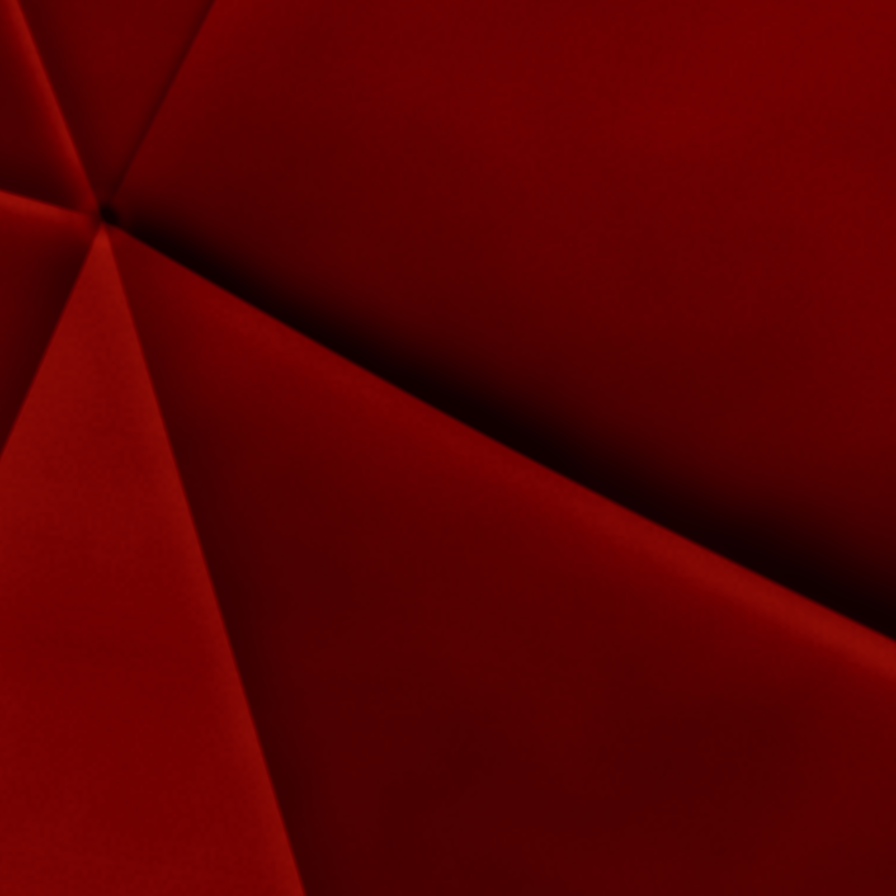
Write a WebGL 1 fragment shader that draws this texture.

```glsl
precision highp float;
// Deep red velvet gathered at a knot, with soft folds radiating outward.

uniform vec2 u_resolution;

const vec2 KNOT = vec2(0.115, 0.755);

// Signed distance to a crease through the knot, positive counterclockwise.
float creaseSide(vec2 p, vec2 target) {
  vec2 dir = normalize(target - KNOT);
  return dir.x * p.y - dir.y * p.x;
}

float bell(float d, float width) {
  float k = d / width;
  return exp(-k * k);
}

// Wedge of cloth between two creases; each edge is (gain, width).
// Returns weighted tone and weight.
vec2 panel(float dStart, float dEnd, float base, vec2 startEdge, vec2 endEdge) {
  float weight = smoothstep(-0.004, 0.004, min(dStart, dEnd));
  float tone = base + startEdge.x * bell(dStart, startEdge.y)
                    + endEdge.x * bell(dEnd, endEdge.y);
  return vec2(tone, 1.0) * weight;
}

float hash(vec2 cell) {
  return fract(sin(dot(cell, vec2(41.3, 289.1))) * 4375.5);
}

// Smoothly blended random cells for the pile of the fabric.
float grain(vec2 p) {
  vec2 cell = floor(p);
  vec2 f = fract(p);
  f = f * f * (3.0 - 2.0 * f);
  float low = mix(hash(cell), hash(cell + vec2(1.0, 0.0)), f.x);
  float high = mix(hash(cell + vec2(0.0, 1.0)), hash(cell + 1.0), f.x);
  return mix(low, high, f.y) - 0.5;
}

// Layered, domain-warped sines for brushed patches.
float brushed(vec2 p) {
  float sum = 0.0;
  float amp = 0.5;
  for (int i = 0; i < 4; i++) {
    p += 0.35 * sin(p.yx * 1.3 + vec2(1.7, 0.4));
    sum += amp * sin(p.x + 0.6) * sin(p.y * 1.2 + 1.1);
    p = mat2(1.5, 0.9, -0.9, 1.5) * p;
    amp *= 0.6;
  }
  return sum;
}

vec3 velvet(float tone) {
  float sheen = max(tone - 0.45, 0.0);
  return vec3(tone, 0.4 * sheen, 0.004 + 0.14 * sheen);
}

void main() {
  vec2 uv = gl_FragCoord.xy / u_resolution;
  vec2 p = uv - KNOT;
  float r = length(p);

  // Creases, in counterclockwise order from the long diagonal fold.
  float sag = 0.012 * sin(3.14159 * clamp(r, 0.0, 1.0));
  float longFold = creaseSide(p, vec2(1.0, 0.284)) + sag;
  float upperRight = creaseSide(p, vec2(0.24, 1.0));
  float upperLeft = creaseSide(p, vec2(0.02, 1.0));
  float leftFold = creaseSide(p, vec2(0.0, 0.788));
  float lowerLeft = creaseSide(p, vec2(0.0, 0.49));
  float lowerFold = creaseSide(p, vec2(0.341, 0.0));

  // Broad tones of the wedges
  float openBase = 0.30 + 0.13 * smoothstep(0.04, 0.42, longFold);
  float shadowWidth = 0.035 + 0.05 * r;
  vec2 cloth = panel(longFold, -upperRight, openBase,
                     vec2(-0.23, shadowWidth), vec2(0.06, 0.05));
  cloth += panel(upperRight, -upperLeft, 0.36, vec2(-0.10, 0.012), vec2(-0.11, 0.035));
  cloth += panel(upperLeft, -leftFold, 0.30, vec2(0.18, 0.025), vec2(-0.10, 0.04));
  cloth += panel(leftFold, -lowerLeft, 0.34, vec2(0.17, 0.035), vec2(-0.11, 0.045));
  cloth += panel(lowerLeft, -lowerFold, 0.455, vec2(0.05, 0.06), vec2(0.07, 0.025));
  cloth += panel(lowerFold, -longFold, 0.305, vec2(-0.07, 0.05), vec2(0.14, 0.11));
  float tone = cloth.x / max(cloth.y, 0.001);

  // Narrow crest just below the long fold
  float onLong = smoothstep(0.02, 0.15, p.x);
  float crest = bell(longFold + 0.022, 0.014 + 0.008 * r);
  tone += onLong * crest * (0.035 + 0.08 * smoothstep(0.55, 1.0, r));

  // Small glints along the upper-left and left ridges
  float above = smoothstep(0.015, 0.08, p.y);
  float beside = smoothstep(0.01, 0.06, -p.x);
  tone += 0.06 * above * bell(upperLeft - 0.004, 0.010);
  tone += 0.08 * beside * bell(leftFold - 0.008, 0.010);

  // Dimple at the knot with a faint rim
  tone -= 0.16 * bell(r, 0.014);
  tone += 0.06 * bell(r - 0.024, 0.010);

  // Brushed nap and fine pile
  tone += 0.035 * brushed(uv * vec2(8.0, 11.0));
  tone += 0.025 * grain(uv * 190.0) * smoothstep(0.1, 0.5, tone);

  gl_FragColor = vec4(velvet(clamp(tone, 0.07, 0.68)), 1.0);
}
```
